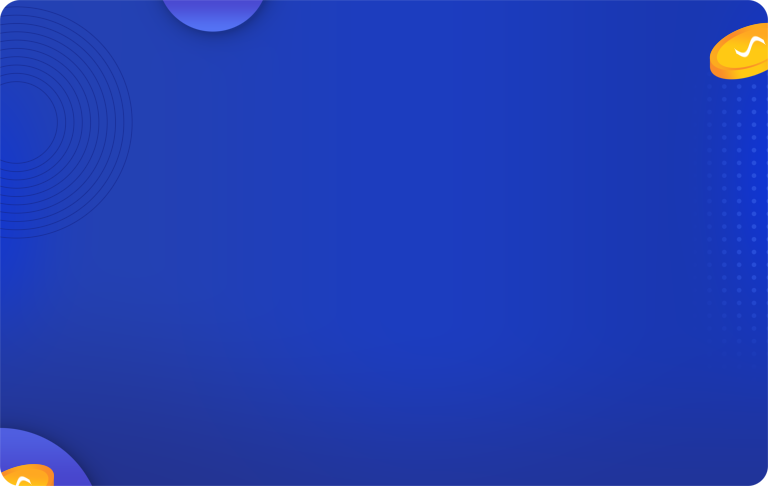
Give the GLSL for this background, as a WebGL 2 fragment shader.

```glsl
#version 300 es
precision highp float;
// Deep blue rounded card with soft glows, thin rings, a fading dot grid,
// two shaded discs and two tilted gold coins cut off by the edges.
// Layers are distance functions blended back to front; unit = canvas height.
uniform vec2 u_resolution;
out vec4 outColor;

const vec3 WHITE = vec3(1.0);
const vec3 BLUE = vec3(0.110, 0.238, 0.750);
const vec3 DUSK = vec3(0.140, 0.255, 0.700);
const vec3 NAVY = vec3(0.138, 0.196, 0.555);
const vec3 VIVID = vec3(0.060, 0.205, 0.835);
const vec3 GOLD = vec3(1.0, 0.79, 0.08);
const vec3 ORANGE = vec3(0.98, 0.55, 0.16);

// Smooth coverage of the inside of a distance field
float fill(float d, float px) {
    return 1.0 - smoothstep(-0.75 * px, 0.75 * px, d);
}

// Soft elliptical falloff, 1 at the centre
float glow(vec2 p, vec2 center, vec2 size) {
    vec2 q = (p - center) / size;
    return exp(-dot(q, q));
}

float roundedBox(vec2 p, vec2 halfSize, float radius) {
    vec2 q = abs(p) - halfSize + radius;
    return length(max(q, 0.0)) + min(max(q.x, q.y), 0.0) - radius;
}

float ellipse(vec2 p, vec2 radii) {
    float k = length(p / radii);
    return k * (k - 1.0) / max(length(p / (radii * radii)), 0.001);
}

vec2 rotate(vec2 p, float angle) {
    float c = cos(angle), s = sin(angle);
    return vec2(c * p.x + s * p.y, c * p.y - s * p.x);
}

vec3 backdrop(vec2 p, float width) {
    float x = p.x / width;
    vec3 col = mix(DUSK, BLUE, smoothstep(0.12, 0.56, x));
    col = mix(col, vec3(0.100, 0.215, 0.695), smoothstep(0.55, 0.92, x));
    col = mix(col, VIVID, 0.75 * glow(p, vec2(-0.03, 0.57), vec2(0.13, 0.27)));
    col = mix(col, VIVID, 0.95 * glow(p, vec2(width + 0.02, 0.65), vec2(0.11, 0.28)));
    // Darkness rising from the bottom, highest at the left
    float rise = mix(0.50, 0.34, smoothstep(0.05, 0.55, x));
    float depth = mix(1.0, 0.72, smoothstep(0.10, 0.55, x));
    return mix(col, NAVY, depth * (1.0 - smoothstep(-0.06, rise, p.y)));
}

// Evenly spaced thin circles between two radii
float rings(vec2 p, float inner, float spacing, float count, float px) {
    float t = (length(p) - inner) / spacing;
    float nearest = clamp(floor(t + 0.5), 0.0, count - 1.0);
    return fill(abs(t - nearest) * spacing - 0.0009, px);
}

// Dot lattice, strongest near the right edge
float dots(vec2 p, float width, float px) {
    vec2 cell = vec2(0.0306, 0.0262);
    vec2 q = (p - vec2(width - 0.0288, 0.560)) / cell;
    float dot2d = fill(length((fract(q + 0.5) - 0.5) * cell) - 0.0047, px);
    float fade = smoothstep(width - 0.17, width - 0.01, p.x);
    return dot2d * fade * smoothstep(0.20, 0.50, p.y) * (1.0 - smoothstep(0.80, 0.90, p.y));
}

// Disc with a vertical gradient and a soft shadow
vec3 disc(vec3 col, vec2 p, vec2 center, float radius, vec3 low, vec3 high, vec2 span, float px) {
    float shade = length(p - center - vec2(0.004, -0.004)) - radius;
    col *= 1.0 - 0.20 * exp(-max(shade, 0.0) / 0.016);
    vec3 tint = mix(low, high, smoothstep(span.x, span.y, p.y));
    return mix(col, tint, fill(length(p - center) - radius, px));
}

// Coin: ellipse swept downward, raised rim, face and a wavy emblem
vec3 coin(vec3 col, vec2 p, vec2 center, float scale, float px) {
    vec2 radii = scale * vec2(0.0864, 0.0412);
    vec2 q = rotate(p - center, 0.35);
    float side = 1.0;
    for (int i = 0; i < 8; i++) {
        vec2 drop = vec2(0.0, scale * 0.0185 * float(i) / 7.0);
        side = min(side, ellipse(rotate(p - center + drop, 0.35), radii));
    }
    float along = q.x / radii.x;
    vec3 edge = mix(ORANGE, GOLD, smoothstep(-0.95, -0.35, along));
    edge = mix(edge, ORANGE * 0.95, smoothstep(0.0, 0.9, along));
    col = mix(col, edge, fill(side, px));
    vec3 rim = mix(ORANGE, GOLD, 0.25 + 0.25 * sin(5.0 * along));
    col = mix(col, rim, fill(ellipse(q, radii), px));
    vec3 face = mix(GOLD, vec3(1.0, 0.66, 0.13), smoothstep(-0.2, 0.8, along + q.y / radii.y));
    col = mix(col, face, fill(ellipse(q - scale * vec2(0.0, -0.003), radii * 0.84), px));
    vec2 e = q / scale;
    float wave = abs(e.y - 0.012 * sin(e.x * 105.0)) * 0.65 - 0.0031;
    return mix(col, WHITE, fill(scale * max(wave, abs(e.x) - 0.031), px));
}

void main() {
    vec2 p = gl_FragCoord.xy / u_resolution.y;
    float width = u_resolution.x / u_resolution.y;
    float px = 1.0 / u_resolution.y;

    vec3 col = backdrop(p, width);
    col = mix(col, vec3(0.08, 0.15, 0.55), 0.65 * rings(p - vec2(0.034, 0.748), 0.084, 0.0171, 10.0, px));
    col = mix(col, vec3(0.20, 0.36, 0.90), 0.65 * dots(p, width, px));

    // Discs, then the coins above them
    col = disc(col, p, vec2(0.438, 1.049), 0.114, vec3(0.33, 0.45, 0.96), vec3(0.29, 0.29, 0.82), vec2(0.935, 1.0), px);
    col = disc(col, p, vec2(0.0, -0.0905), 0.210, vec3(0.28, 0.27, 0.80), vec3(0.31, 0.37, 0.88), vec2(0.0, 0.12), px);
    col = coin(col, p, vec2(width - 0.037, 0.904), 1.0, px);
    col = coin(col, p, vec2(0.035, 0.0), 0.92, px);

    // Rounded card outline
    vec2 halfSize = 0.5 * vec2(width, 1.0);
    outColor = vec4(mix(WHITE, col, fill(roundedBox(p - halfSize, halfSize, 0.042), px)), 1.0);
}
```
